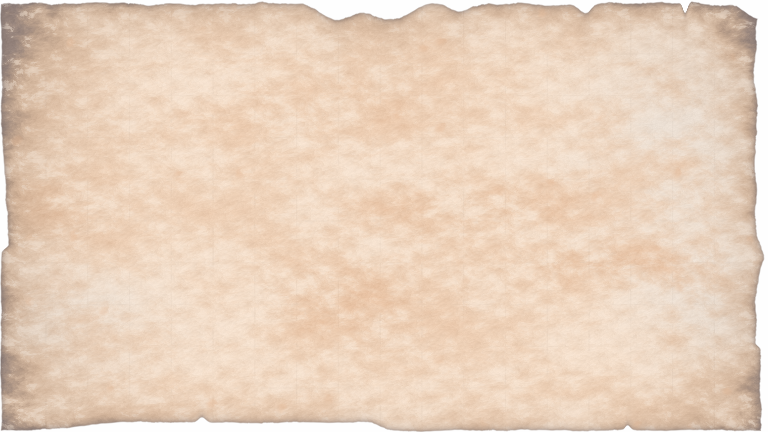
Write a WebGL 1 fragment shader that draws this texture.

```glsl
precision highp float;
// Sheet of aged parchment with torn, scorched edges on a white ground.

uniform vec2 u_resolution;

// Lengths are in canvas heights; the sheet spans 16/9 by 1.
const float ASPECT = 1.7778;
const vec3 GROUND = vec3(0.995);
const vec3 PAPER = vec3(0.940, 0.840, 0.748);
const vec3 CREAM = vec3(0.960, 0.880, 0.805);
const vec3 PALE = vec3(0.925, 0.880, 0.835);
const vec3 WARM = vec3(0.890, 0.710, 0.570);
const vec3 TAN = vec3(0.765, 0.645, 0.545);
const vec3 SCORCH = vec3(0.540, 0.480, 0.465);
const vec3 RIM = vec3(0.450, 0.410, 0.410);
const float GRID_STEP = 0.0967;
const float GRID_STRENGTH = 0.022;
const float GRAIN_STRENGTH = 0.036;
const float TEAR_ROUGHNESS = 0.0045;

float bump(float x, float center, float width) {
  float t = (x - center) / width;
  return exp(-t * t);
}

float blob(vec2 p, vec2 center, vec2 radius) {
  vec2 t = (p - center) / radius;
  return exp(-dot(t, t));
}

vec2 hash2(vec2 c) {
  return fract(sin(vec2(dot(c, vec2(127.1, 311.7)),
                        dot(c, vec2(269.5, 183.3)))) * 4375.85);
}

// Distance to the nearest scattered point, about 0 to 1.
float cellular(vec2 p) {
  vec2 cell = floor(p), f = fract(p);
  float nearest = 2.0;
  for (int j = -1; j <= 1; j++) {
    for (int i = -1; i <= 1; i++) {
      vec2 o = vec2(float(i), float(j));
      vec2 r = o + hash2(cell + o) - f;
      nearest = min(nearest, dot(r, r));
    }
  }
  return sqrt(nearest);
}

// Warped, layered sines: cloudy values around -1 to 1.
float clouds(vec2 p) {
  float sum = 0.0, gain = 0.6;
  for (int i = 0; i < 6; i++) {
    sum += gain * sin(p.x) * sin(p.y);
    p = mat2(0.8, 0.6, -0.6, 0.8) * p * 1.75 + 0.7 * sin(p.yx) + 1.3;
    gain *= 0.70;
  }
  return sum;
}

float ragged(float t, float phase) {
  return TEAR_ROUGHNESS * clouds(vec2(t * 24.0 + phase, t * 9.0 + phase * 2.3));
}

// Distances inward from the left, right, bottom and top tears.
vec4 edgeDistances(vec2 p) {
  float left = 0.003 + 0.015 * smoothstep(0.78, 0.45, p.y) * smoothstep(0.415, 0.435, p.y);
  float right = 0.027 + 0.006 * bump(p.y, 0.83, 0.06) - 0.017 * bump(p.y, 0.405, 0.028)
              - 0.011 * smoothstep(0.205, 0.19, p.y);
  float bottom = 0.004 + 0.018 * smoothstep(0.04, 0.30, p.x) * smoothstep(0.91, 0.85, p.x)
               + 0.012 * bump(p.x, 0.468, 0.012) + 0.012 * bump(p.x, 1.453, 0.008);
  float top = 0.009 + 0.036 * bump(p.x, 0.782, 0.048) + 0.035 * bump(p.x, 0.902, 0.058)
            + 0.018 * bump(p.x, 1.065, 0.036) + 0.022 * bump(p.x, 1.355, 0.018)
            + 0.022 * bump(p.x, 1.586, 0.007) + 0.035 * smoothstep(1.69, 1.76, p.x);
  return vec4(p.x - left - ragged(p.y, 0.4) * 0.6, ASPECT - right - p.x - ragged(p.y, 2.0),
              p.y - bottom - ragged(p.x, 3.7) * 0.6, 1.0 - top - p.y - ragged(p.x, 5.1));
}

void main() {
  vec2 p = gl_FragCoord.xy / u_resolution * vec2(ASPECT, 1.0);
  float pixel = 1.0 / u_resolution.y;
  vec4 edge = edgeDistances(p);
  float inside = min(min(edge.x, edge.y), min(edge.z, edge.w));
  float mottle = clouds(p * vec2(6.0, 11.0) + 2.0);
  float patches = clouds(p * vec2(15.0, 32.0) + 7.0);
  float fine = clouds(p * vec2(55.0, 95.0) + 4.0);
  float wear = 0.6 * mottle + 0.5 * patches + 0.35 * fine;

  // Broad bleached and warm stains
  float pale = blob(p, vec2(1.58, 0.66), vec2(0.22, 0.28))
             + 0.9 * blob(p, vec2(1.66, 0.30), vec2(0.16, 0.14))
             + 0.9 * blob(p, vec2(0.13, 0.27), vec2(0.22, 0.12));
  float warm = blob(p, vec2(1.08, 0.52), vec2(0.24, 0.06))
             + blob(p, vec2(1.38, 0.385), vec2(0.24, 0.05))
             + 0.8 * blob(p, vec2(0.80, 0.32), vec2(0.18, 0.10))
             + 0.9 * blob(p, vec2(0.08, 0.53), vec2(0.16, 0.07))
             + 0.4 * blob(p, vec2(0.65, 0.77), vec2(0.40, 0.10));
  vec3 color = mix(PAPER, CREAM, clamp(0.38 + 0.8 * wear - 0.5 * warm, 0.0, 1.0));
  color = mix(color, PALE, clamp(pale * (0.72 + 0.5 * wear), 0.0, 1.0));
  color = mix(color, WARM, clamp(warm * (0.34 - 0.4 * wear) + 0.05 - 0.22 * wear, 0.0, 0.6));

  // Browned margins, heaviest in the corners
  vec4 fade = exp(-max(edge, 0.0) / vec4(0.075, 0.058, 0.032, 0.050));
  float corners = blob(p, vec2(0.0, 1.0), vec2(0.26, 0.30)) + blob(p, vec2(0.0), vec2(0.26, 0.22))
                + blob(p, vec2(ASPECT, 0.0), vec2(0.24, 0.22))
                + blob(p, vec2(ASPECT, 1.0), vec2(0.30, 0.24));
  float burn = dot(fade, vec4(0.72, 0.60, 0.36, 0.52)) + 0.32 * corners;
  burn *= 1.0 - 0.55 * wear;
  color = mix(color, TAN, clamp(burn * 1.1, 0.0, 0.88));
  color = mix(color, SCORCH, 0.85 * smoothstep(0.50, 1.30, burn));

  // Faint, broken ruling
  vec2 ruled = abs(fract((p - vec2(0.0097, 0.005)) / GRID_STEP + 0.5) - 0.5) * GRID_STEP;
  vec2 lines = 1.0 - smoothstep(vec2(0.0003), vec2(0.0003 + max(pixel, 0.0015)), ruled);
  color -= GRID_STRENGTH * max(lines.x, 0.7 * lines.y) * smoothstep(-0.2, 0.4, patches + fine);

  // Horizontal fibres, pale scuffs and small rusty spots
  float grain = cellular(p * vec2(120.0, 190.0) + 1.5 * fine);
  color += GRAIN_STRENGTH * (0.48 - grain) + 0.014 * fine;
  float scuff = smoothstep(0.25, 0.85, fine + 0.5 * patches);
  color = mix(color, PALE, scuff * clamp(0.10 + 0.45 * burn, 0.0, 0.42));
  float spot = smoothstep(0.09, 0.02, cellular(p * 6.0 + 0.03 * fine));
  color = mix(color, WARM, 0.35 * spot * smoothstep(0.0, 0.5, 0.2 - mottle));

  // Dark torn rim and outline
  color = mix(color, RIM, 0.5 * exp(-max(inside, 0.0) / 0.006));
  float sheet = smoothstep(-pixel, pixel, inside);
  gl_FragColor = vec4(mix(GROUND, clamp(color, 0.0, 1.0), sheet), 1.0);
}
```
